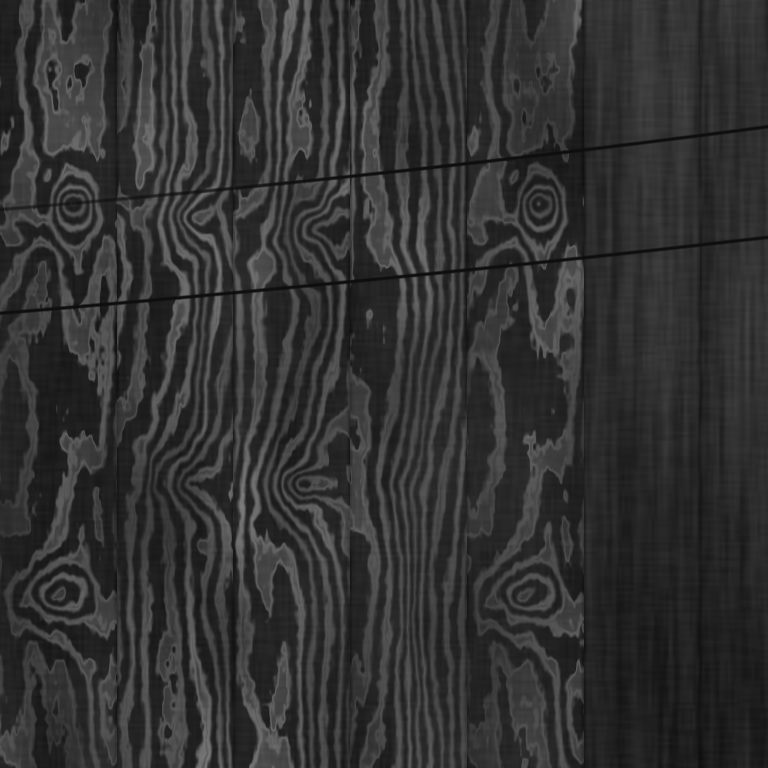
This texture is drawn by a three.js fragment shader. Its source:

```glsl
varying vec2 vUv;

const float PLANK_WIDTH = 0.152;
const float FIRST_PLAIN_PLANK = 5.0;
const float SEED_PERIOD = 4.0;

const float DARK_WOOD = 0.136;
const float LIGHT_WOOD = 0.245;
const float RIM_GLOW = 0.09;
const float PLAIN_WOOD = 0.176;
const float SEAM_SHADE = 0.32;
const float WIRE_SHADE = 0.055;

const float EDGE_BLUR = 0.0027;
const float RIM_OFFSET = 0.0037;
const float RIM_WIDTH = 0.0034;
const float SEAM_WIDTH = 0.0030;
const float WIRE_RADIUS = 0.0020;

const float KNOT_BANDS = 4.4;
const float KNOT_RADIUS = 0.036;
const float GRADIENT_STEP = 0.0015;

float hash(vec2 p) {
  return fract(sin(dot(p, vec2(12.9898, 78.233))) * 43758.5453);
}

float noise(vec2 p) {
  vec2 cell = floor(p);
  vec2 f = fract(p);
  f = f * f * (3.0 - 2.0 * f);
  float low = mix(hash(cell), hash(cell + vec2(1.0, 0.0)), f.x);
  float high = mix(hash(cell + vec2(0.0, 1.0)), hash(cell + vec2(1.0, 1.0)), f.x);
  return mix(low, high, f.y);
}

// Rings raised around the two knots of a plank
float knots(vec2 q, float seed) {
  float height = 0.0;
  float wobble = 0.7 + 0.6 * noise(q * 38.0 + seed * 13.0);
  for (int i = 0; i < 2; i++) {
    float row = float(i);
    float upper = 0.735 - 0.018 * seed;
    float lower = 0.22 + 0.15 * step(0.5, seed);
    float side = 0.4 + 0.4 * hash(vec2(seed + 3.0, row));
    vec2 center = vec2(side * PLANK_WIDTH, mix(upper, lower, row));
    vec2 offset = (q - center) * vec2(1.0, 1.25);
    float d = sqrt(dot(offset, offset) + 0.00008) * wobble;
    height += KNOT_BANDS * exp(-d / KNOT_RADIUS);
  }
  return height * (1.0 - 0.75 * step(2.5, seed));
}

// Growth height: each whole step is one ring
float growth(vec2 q, float seed) {
  vec2 shift = vec2(seed * 17.3, seed * 9.1);
  float dense = step(0.5, seed);
  float across = q.x / PLANK_WIDTH;
  float slope = mix(1.2, 4.0 + 0.9 * seed, dense);
  float rings = slope * across * (0.35 + 0.65 * across);
  float swirl = 3.4 * noise(q * vec2(10.0, 2.4) + shift);
  swirl += 2.1 * noise(q * vec2(23.0, 5.0) + shift + 4.7);
  swirl += 0.6 * noise(q * vec2(45.0, 13.0) + shift + 8.2);
  return rings + swirl * mix(1.0, 1.15 - 0.1 * seed, dense) + knots(q, seed);
}

// Pale bands with a bright rim of even thickness, each ring its own tone
float figuredWood(vec2 q, float seed, vec2 p) {
  float h = growth(q, seed);
  vec2 slope = vec2(growth(q + vec2(GRADIENT_STEP, 0.0), seed),
                    growth(q + vec2(0.0, GRADIENT_STEP), seed)) - h;
  float steepness = max(length(slope) / GRADIENT_STEP, 12.0);
  h += 0.24 * (noise(p * vec2(110.0, 45.0)) - 0.5);
  h += 0.14 * (noise(p * vec2(230.0, 110.0)) - 0.5);

  float wave = abs(fract(h) - 0.5) * 2.0;
  float d = (wave - 0.53) / (2.0 * steepness);
  float band = smoothstep(-EDGE_BLUR, EDGE_BLUR, d);
  float rim = exp(-pow(abs(d - RIM_OFFSET) / RIM_WIDTH, 2.0));
  float ringTone = mix(0.7, 1.15, hash(vec2(floor(h + 0.5), seed)));
  float wear = ringTone * mix(0.5, 1.55, noise(p * vec2(13.0, 6.0) + 31.0));
  float ground = DARK_WOOD * mix(0.75, 1.25, noise(p * vec2(16.0, 5.0) + 53.0));
  return ground + wear * ((LIGHT_WOOD - DARK_WOOD) * band + RIM_GLOW * rim);
}

// Dim straight fibres, darker toward the floor
float plainWood(vec2 p) {
  float fibre = 0.07 * (noise(p * vec2(150.0, 7.0)) - 0.5);
  fibre += 0.05 * (noise(p * vec2(60.0, 3.5) + 7.0) - 0.5);
  fibre += 0.04 * (noise(p * vec2(11.0, 4.0) + 19.0) - 0.5);
  return (PLAIN_WOOD + fibre) * mix(0.66, 1.12, smoothstep(0.0, 0.75, p.y));
}

// Coverage of a slightly sagging wire
float wire(vec2 p, float left, float right, float sag) {
  float y = mix(left, right, p.x) - sag * 4.0 * p.x * (1.0 - p.x);
  return 1.0 - smoothstep(WIRE_RADIUS - 0.0014, WIRE_RADIUS + 0.0016, abs(p.y - y));
}

void main() {
  vec2 p = vUv;
  float plank = floor(p.x / PLANK_WIDTH);
  vec2 local = vec2(p.x - plank * PLANK_WIDTH, p.y);
  float seed = mod(plank, SEED_PERIOD);
  float shade = plank < FIRST_PLAIN_PLANK ? figuredWood(local, seed, p) : plainWood(p);

  // Fine fibres and cross scratches
  shade += 0.030 * (noise(p * vec2(260.0, 32.0)) - 0.5);
  shade += 0.026 * (noise(p * vec2(38.0, 250.0)) - 0.5);

  // Seams between planks
  float seamDistance = abs(p.x - floor(p.x / PLANK_WIDTH + 0.5) * PLANK_WIDTH);
  float seam = exp(-pow(seamDistance / SEAM_WIDTH, 2.0)) * step(0.5 * PLANK_WIDTH, p.x);
  shade *= 1.0 - SEAM_SHADE * seam * (0.4 + noise(vec2(plank, p.y * 30.0)));

  // Two wires, the upper one fading to the left
  float upperWire = wire(p, 0.727, 0.835, 0.006) * mix(0.6, 1.0, smoothstep(0.1, 0.5, p.x));
  float lowerWire = wire(p, 0.592, 0.691, 0.004);
  shade = mix(shade, WIRE_SHADE, max(upperWire, lowerWire));

  gl_FragColor = vec4(vec3(shade), 1.0);
}
```
